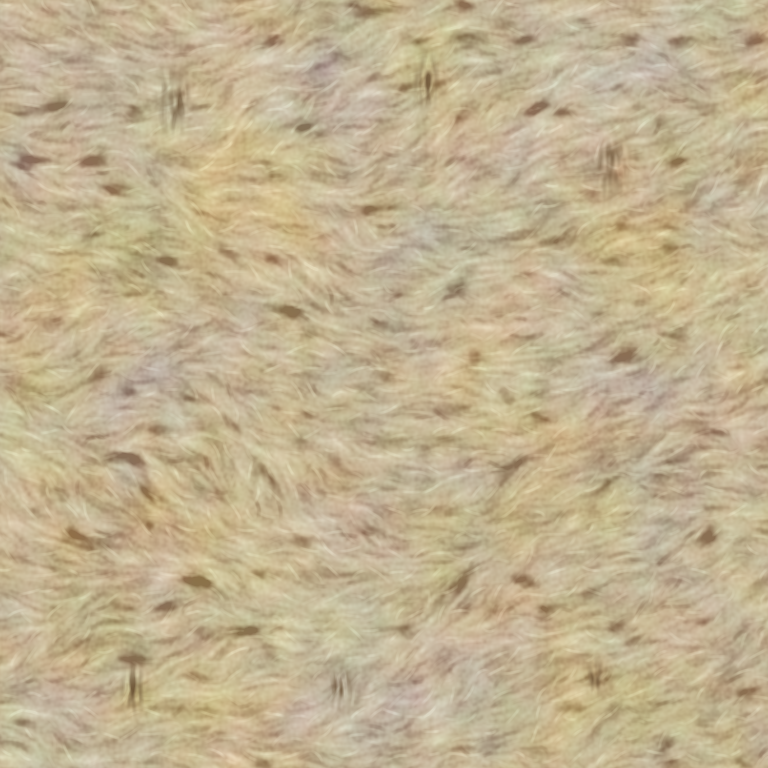
A three.js fragment shader for this texture:

```glsl
// Dry, wind-combed straw grass: pale matted fibres with brown gaps and sparse dark tufts.
varying vec2 vUv;

const vec3 SOIL   = vec3(0.58, 0.48, 0.36);
const vec3 THATCH = vec3(0.765, 0.70, 0.567);
const vec3 STRAW  = vec3(0.88, 0.85, 0.73);
const vec3 STALK  = vec3(0.40, 0.30, 0.19);
const vec3 OCHRE_SHIFT = vec3(0.025, 0.008, -0.060);
const vec3 BLUSH_SHIFT = vec3(0.022, -0.016, 0.004);

vec2 hash2(vec2 p) {
  vec3 q = fract(p.xyx * vec3(0.1031, 0.1030, 0.0973));
  q += dot(q, q.yzx + 33.33);
  return fract((q.xx + q.yz) * q.zy);
}

float cornerSlope(vec2 cell, vec2 f, vec2 corner) {
  return dot(hash2(cell + corner) * 2.0 - 1.0, f - corner);
}

// Gradient noise, roughly -1 to 1.
float noise(vec2 p) {
  p += 57.0;
  vec2 cell = floor(p);
  vec2 f = fract(p);
  vec2 u = f * f * f * (f * (f * 6.0 - 15.0) + 10.0);
  float low = mix(cornerSlope(cell, f, vec2(0.0)), cornerSlope(cell, f, vec2(1.0, 0.0)), u.x);
  float high = mix(cornerSlope(cell, f, vec2(0.0, 1.0)), cornerSlope(cell, f, vec2(1.0)), u.x);
  return 1.6 * mix(low, high, u.y);
}

// Lie of the grass: falls to the right on the left side, rises on the right side.
float flowAngle(vec2 p) {
  return mix(-0.35, 0.45, p.x) + 0.8 * noise(p * 4.0) + 0.8 * noise(p * 15.0 + 9.0);
}

// Noise smeared along a direction into matted fibres.
float fibres(vec2 p, vec2 dir, float frequency, float reach) {
  float sum = 0.0;
  for (int i = -4; i <= 4; i++) {
    sum += noise((p + dir * reach * float(i) / 4.0) * frequency);
  }
  return sum / 9.0;
}

// Scattered, slightly bent single blades; returns coverage.
float blades(vec2 p, float density, float halfLength, float halfWidth, float seed) {
  vec2 g = p * density;
  vec2 home = floor(g);
  float cover = 0.0;
  for (int y = -1; y <= 1; y++) {
    for (int x = -1; x <= 1; x++) {
      vec2 cell = home + vec2(float(x), float(y));
      vec2 place = hash2(cell + seed);
      vec2 trait = hash2(cell + seed + 71.0);
      vec2 root = cell + 0.2 + 0.6 * place;
      float angle = flowAngle(root / density) + 1.3 * (trait.x - 0.5);
      vec2 dir = vec2(cos(angle), sin(angle));
      vec2 d = g - root;
      float along = dot(d, dir) / (halfLength * mix(0.5, 1.0, trait.y));
      float across = dot(d, vec2(-dir.y, dir.x)) + (place.x - 0.5) * 0.3 * along * along;
      float taper = 1.0 - smoothstep(0.3, 1.0, abs(along));
      float body = 1.0 - smoothstep(0.2 * halfWidth, halfWidth, abs(across));
      cover = max(cover, taper * body * mix(0.3, 1.0, place.y));
    }
  }
  return cover;
}

// Rare upright clumps of dark stalks.
float tufts(vec2 p, float density, float chance) {
  vec2 cell = floor(p * density);
  vec2 trait = hash2(cell + 23.0);
  vec2 centre = (cell + 0.3 + 0.4 * hash2(cell + 5.0)) / density;
  vec2 d = (p - centre) / (vec2(0.017, 0.034) * mix(0.5, 1.0, trait.y));
  float stalks = clamp(0.5 + 1.3 * noise(p * vec2(130.0, 38.0)), 0.0, 1.0);
  return step(trait.x, chance) * exp(-dot(d, d)) * stalks;
}

void main() {
  vec2 p = vUv;
  float angle = flowAngle(p);
  vec2 dir = vec2(cos(angle), sin(angle));

  // Matted ground, from broad drifts down to fine grain.
  float drift = noise(p * 4.0 + 3.0);
  float patches = noise(p * vec2(13.0, 21.0) + 17.0);
  float coarse = fibres(p, dir, 46.0, 0.014);
  float fine = fibres(p + 0.37, dir, 115.0, 0.011);
  float grain = noise(p * 165.0);
  float tone = 0.06 + 0.25 * drift + 0.35 * patches + 0.85 * coarse + 1.1 * fine + 0.2 * grain;

  // Brown hollows between the mats, then light and dark blades.
  float hollow = smoothstep(0.15, 0.7, noise(p * vec2(19.0, 31.0) + 41.0));
  tone -= hollow * (0.25 + 0.9 * smoothstep(-0.1, 0.35, -coarse));
  tone += 0.45 * blades(p, 38.0, 0.75, 0.11, 11.0);
  tone -= 0.50 * blades(p, 32.0, 0.55, 0.14, 83.0) * smoothstep(-0.3, 0.4, -patches);

  vec3 color = mix(THATCH, SOIL, clamp(-tone, 0.0, 1.2));
  color = mix(color, STRAW, clamp(tone, 0.0, 1.0));

  // Ochre and rosy tints vary from clump to clump.
  float ochre = noise(p * 5.0 + 29.0) + 0.7 * noise(p * 17.0 + 13.0);
  float blush = noise(p * 8.0 + 61.0) + 0.7 * noise(p * 34.0 + 7.0);
  color += OCHRE_SHIFT * ochre + BLUSH_SHIFT * blush;

  color = mix(color, STALK, 0.85 * tufts(p, 3.0, 0.3));
  gl_FragColor = vec4(color, 1.0);
}
```
